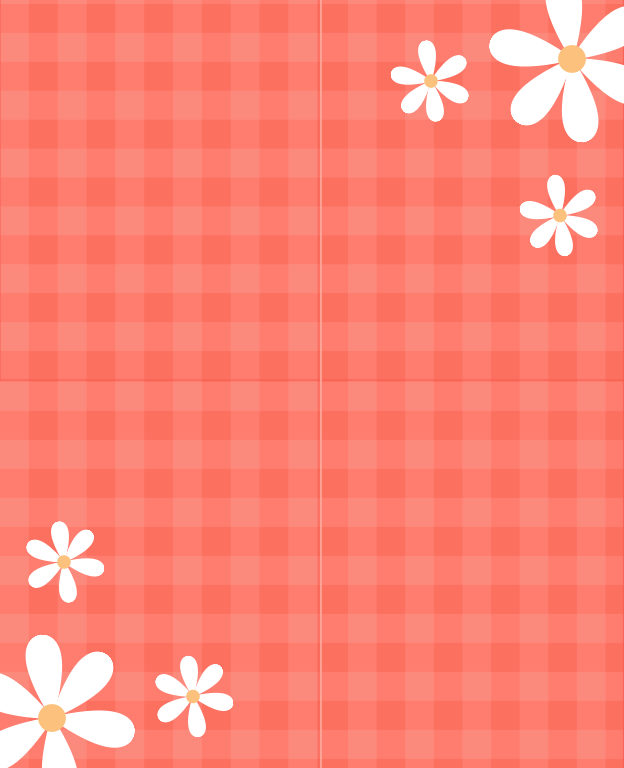
Write a Shadertoy shader that draws this background.

```glsl
// Coral gingham cloth in four panels with white daisies in two opposite corners.
// Crossed stripes are blended by overlap count; seams are thin lines; each daisy
// is a loop of teardrop petals around a disc. Lengths are in canvas heights.

const vec3 CLOTH_DARK  = vec3(0.988, 0.439, 0.376);
const vec3 CLOTH_MID   = vec3(0.996, 0.490, 0.435);
const vec3 CLOTH_LIGHT = vec3(0.990, 0.541, 0.486);
const vec3 SEAM_DARK   = vec3(0.960, 0.340, 0.290);
const vec3 SEAM_LIGHT  = vec3(0.995, 0.680, 0.630);
const vec3 PETAL_WHITE = vec3(1.0);
const vec3 DISC_GOLD   = vec3(0.985, 0.757, 0.490);

const vec2 SEAM = vec2(0.4167, 0.5052);
const float SMALL = 0.0534;
const float BIG = 0.1094;

// Coverage of a shape whose inside depth is given in canvas heights.
float cover(float depth, float pixel) {
    return clamp(depth / pixel + 0.5, 0.0, 1.0);
}

// Repeating light band, half a period wide, centred on "centre".
float stripe(float x, float centre, float period, float pixel) {
    float offset = abs(fract((x - centre) / period + 0.5) - 0.5) * period;
    return cover(0.25 * period - offset, pixel);
}

float line(float x, float centre, float width, float pixel) {
    return cover(0.5 * width - abs(x - centre), pixel);
}

vec3 gingham(vec2 p, float pixel) {
    float column = p.x < SEAM.x ? stripe(p.x, 0.0188, 0.0751, pixel)
                                : stripe(p.x, 0.4718, 0.0745, pixel);
    float row = p.y < SEAM.y ? stripe(p.y, 0.4083, 0.0755, pixel)
                             : stripe(p.y, 0.5618, 0.0753, pixel);
    float overlap = column + row;
    vec3 color = mix(CLOTH_DARK, CLOTH_MID, min(overlap, 1.0));
    return mix(color, CLOTH_LIGHT, max(overlap - 1.0, 0.0));
}

vec3 addSeams(vec3 color, vec2 p, float right, float pixel) {
    float upper = step(SEAM.y, p.y);
    color = mix(color, SEAM_DARK, 0.7 * line(p.y, SEAM.y, 0.0016, pixel));
    color = mix(color, SEAM_DARK, 0.35 * line(p.x, SEAM.x - 0.0016, 0.0024, pixel));
    color = mix(color, SEAM_LIGHT, 0.8 * line(p.x, SEAM.x + 0.0012, 0.0026, pixel));
    color = mix(color, SEAM_DARK, 0.5 * upper * line(p.x, 0.0, 0.0022, pixel));
    return mix(color, SEAM_DARK, 0.6 * line(p.x, right, 0.0030, pixel));
}

// Inside depth of a unit teardrop lying along +x, narrow at the origin.
float petal(vec2 q) {
    float t = clamp(q.x, 0.0, 1.0);
    float halfWidth = 0.35 * pow(t, 0.8) * sqrt(1.0 - t * t * t);
    return min(halfWidth - abs(q.y), min(q.x, 1.0 - q.x));
}

// "turn" is +1 or -1; -1 rotates the daisy by half a circle.
vec3 addDaisy(vec3 color, vec2 p, float radius, float turn, float pixel) {
    float angles[6] = float[6](98.0, 48.0, -11.0, -82.0, -147.0, 154.0);
    vec2 q = turn * p / radius;
    float depth = -1.0;
    for (int i = 0; i < 6; i++) {
        float a = radians(angles[i]);
        vec2 along = vec2(cos(a), sin(a));
        vec2 local = vec2(dot(q, along), along.x * q.y - along.y * q.x);
        depth = max(depth, petal(local));
    }
    color = mix(color, PETAL_WHITE, cover(depth * radius, pixel));
    return mix(color, DISC_GOLD, cover((0.165 - length(q)) * radius, pixel));
}

void mainImage(out vec4 fragColor, in vec2 fragCoord) {
    float pixel = 1.0 / iResolution.y;
    vec2 p = fragCoord * pixel;
    float right = iResolution.x * pixel;

    vec3 color = addSeams(gingham(p, pixel), p, right, pixel);

    // Centre and radius: lower-left cluster first, then the upper-right one.
    vec3 daisies[6] = vec3[6](
        vec3(0.0833, 0.2682, SMALL), vec3(0.2513, 0.0931, SMALL),
        vec3(0.0677, 0.0651, BIG),   vec3(0.5612, 0.8945, SMALL),
        vec3(0.7292, 0.7194, SMALL), vec3(0.7448, 0.9232, BIG));
    for (int i = 0; i < 6; i++) {
        float turn = i < 3 ? 1.0 : -1.0;
        color = addDaisy(color, p - daisies[i].xy, daisies[i].z, turn, pixel);
    }
    fragColor = vec4(color, 1.0);
}
```
